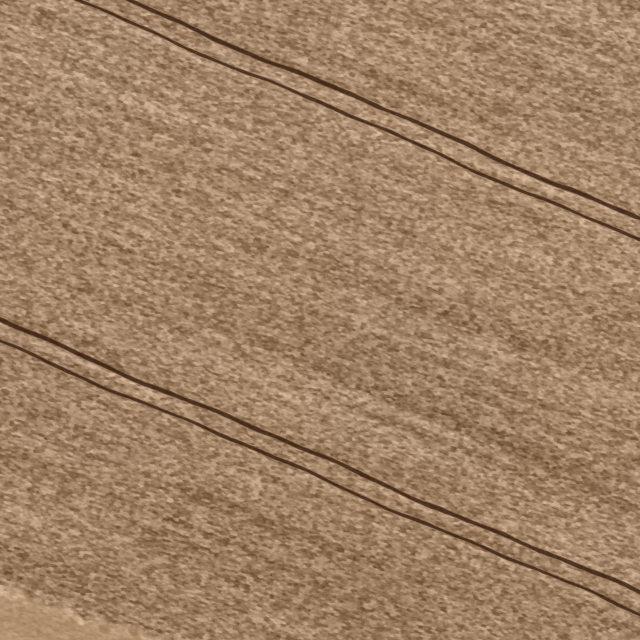
Reproduce this texture procedurally as a Shadertoy shader.

```glsl
const vec3 STRAW = vec3(0.640, 0.517, 0.403);
const vec3 TRACK_DARK = vec3(0.27, 0.17, 0.105);
const vec3 VERGE = vec3(0.70, 0.575, 0.44);
const vec3 WARM_SHIFT = vec3(0.004, 0.0, -0.005);

const float GRAIN_SLOPE = 0.27;
const vec2 GRAIN_FREQ = vec2(118.0, 250.0);
const float GRAIN_CONTRAST = 0.110;
const vec2 FLECK_FREQ = vec2(190.0, 300.0);
const float FLECK_CONTRAST = 0.070;

const float FURROW_SLOPE = 0.40;
const vec2 FURROW_FREQ = vec2(3.2, 115.0);
const float FURROW_CONTRAST = 0.042;
const vec2 STREAK_FREQ = vec2(1.7, 62.0);
const float STREAK_CONTRAST = 0.050;
const vec2 BAND_FREQ = vec2(0.9, 16.0);
const float BAND_CONTRAST = 0.014;

const float TRACK_SLOPE = 0.427;
const float TRACK_TOP = 1.085;      // height of the first track at x = 0
const float PAIR_SPACING = 0.585;
const float WHEEL_GAP = 0.033;
const float TRACK_HALF_WIDTH = 0.0031;
const float TRACK_WOBBLE = 0.0022;

vec2 hash2(vec2 p) {
    vec3 q = fract(vec3(p.xyx) * vec3(0.1031, 0.1030, 0.0973));
    q += dot(q, q.yzx + 33.33);
    return fract((q.xx + q.yz) * q.zy);
}

// Smooth cellular noise: blended random tones of jittered cells, -1 to 1
float cells(vec2 p) {
    vec2 id = floor(p), f = fract(p);
    float sum = 0.0, total = 0.0;
    for (int y = -1; y <= 1; y++) {
        for (int x = -1; x <= 1; x++) {
            vec2 o = vec2(x, y);
            vec2 d = o + 0.15 + 0.7 * hash2(id + o) - f;
            float w = exp(-6.0 * dot(d, d));
            sum += w * (2.0 * hash2(id + o + 71.0).x - 1.0);
            total += w;
        }
    }
    return sum / total;
}

// Coordinates along and across a falling direction
vec2 alongSlope(vec2 p, float slope) {
    vec2 d = normalize(vec2(1.0, -slope));
    return vec2(dot(p, d), dot(p, vec2(-d.y, d.x)));
}

// Signed distance to a slightly wavering wheel track
float trackDistance(vec2 p, float height, float phase) {
    float wave = sin(p.x * 13.0 + phase) + 0.6 * sin(p.x * 29.0 + phase * 2.3)
               + 0.25 * sin(p.x * 71.0 + phase * 4.1);
    float line = height - TRACK_SLOPE * p.x + TRACK_WOBBLE * wave;
    return (p.y - line) / length(vec2(1.0, TRACK_SLOPE));
}

void mainImage(out vec4 fragColor, in vec2 fragCoord) {
    vec2 p = fragCoord / iResolution.y;
    float pixel = 1.0 / iResolution.y;

    // Crop texture: grains and flecks
    vec2 g = alongSlope(p, GRAIN_SLOPE) + 4.0;
    float grain = cells(g * GRAIN_FREQ);
    float fleck = cells(g * FLECK_FREQ + 31.0);

    // Long furrows, sparse dark streaks and broad bands
    vec2 f = alongSlope(p, FURROW_SLOPE) + 4.0;
    f.y += 0.002 * sin(f.x * 9.0) + 0.001 * sin(f.x * 23.0 + 1.0);
    float furrow = cells(f * FURROW_FREQ);
    float streak = max(cells(f * STREAK_FREQ + 5.0) - 0.05, 0.0);
    float tone = GRAIN_CONTRAST * grain + FLECK_CONTRAST * fleck
               + FURROW_CONTRAST * furrow
               + STREAK_CONTRAST * (0.18 - 1.3 * streak)
               + BAND_CONTRAST * cells(f * BAND_FREQ + 17.0)
               + 0.015 * (p.y - 0.5);
    vec3 color = STRAW + tone + WARM_SHIFT * cells(p * 4.0 + 9.0);

    // Bare verge in the lower left corner, with a tufted edge
    float ragged = 0.010 * cells(p * vec2(45.0, 60.0)) + 0.004 * grain;
    float edge = p.y - 0.080 + 0.31 * p.x + ragged;
    float tuft = exp(-pow(edge / 0.012, 2.0));
    vec3 verge = VERGE + 0.35 * tone;
    color = mix(color, verge, smoothstep(0.006, -0.006, edge));
    color += tuft * (0.02 + 0.16 * cells(alongSlope(p, 0.9) * vec2(50.0, 90.0) + 50.0));

    // Two pairs of wheel tracks with paler crop beside them
    for (int i = 0; i < 4; i++) {
        float pair = float(i / 2), wheel = float(i % 2);
        float height = TRACK_TOP - PAIR_SPACING * pair - WHEEL_GAP * wheel;
        float d = trackDistance(p, height, pair * 2.1 + wheel * 0.7);
        float halfWidth = TRACK_HALF_WIDTH * (1.0 - 0.2 * wheel)
                        * (1.0 + 0.2 * cells(vec2(p.x * 30.0, float(i) * 7.0)));
        float rim = abs(d) - halfWidth - 0.0006 * grain;
        float soft = max(0.0015, 0.7 * pixel);
        color += 0.045 * exp(-pow((d + 0.009) / 0.005, 2.0));
        color = mix(color, TRACK_DARK + 0.2 * tone, 0.95 * smoothstep(soft, -soft, rim));
    }

    fragColor = vec4(clamp(color, 0.0, 1.0), 1.0);
}
```
